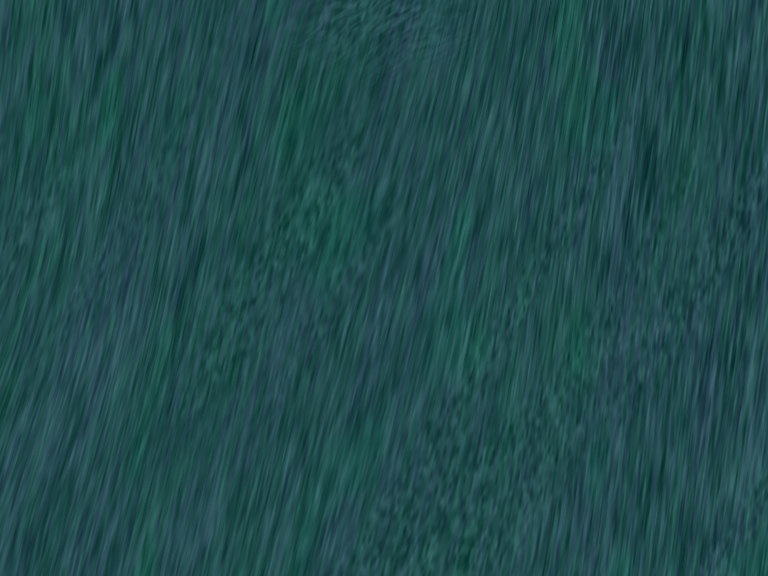
Give the GLSL for this texture, as a Shadertoy shader.

```glsl
// Dark teal brushed fibres: fine, leaning streaks of uneven brightness and tint.
// Layers of staggered column noise follow a gently bent flow, and thin diagonal
// seams plus one ruffled patch break it up with shorter strokes.

const vec3 BASE_TEAL    = vec3(0.134, 0.292, 0.302);
const vec3 LIGHT_SHIFT  = vec3(0.245, 0.290, 0.295);  // dark to light axis
const vec3 BLUE_SHIFT   = vec3(0.066, -0.018, 0.070); // green to blue axis
const vec3 GREEN_ACCENT = vec3(-0.032, 0.036, -0.012);
const float LEAN        = 0.23;   // sideways drift per unit of height
const float BEND        = 0.060;  // strength of the flow's wander
const float CONTRAST    = 0.96;
const vec2 HAIR_FIBRE   = vec2(370.0, 38.0); // streaks per unit across, along
const vec2 FINE_FIBRE   = vec2(300.0, 22.0);
const vec2 MAIN_FIBRE   = vec2(200.0, 18.0);
const vec2 BROAD_FIBRE  = vec2(95.0, 9.0);
const vec2 SHORT_STROKE = vec2(240.0, 64.0);
const vec2 RUFFLE_CENTRE = vec2(0.62, 0.98);

float hash(vec2 p) {
    vec3 q = fract(p.xyx * 0.1031);
    q += dot(q, q.yzx + 33.33);
    return fract((q.x + q.y) * q.z);
}

float valueNoise(vec2 p) {
    vec2 cell = floor(p), f = fract(p);
    f = f * f * (3.0 - 2.0 * f);
    float low = mix(hash(cell), hash(cell + vec2(1, 0)), f.x);
    float high = mix(hash(cell + vec2(0, 1)), hash(cell + vec2(1, 1)), f.x);
    return mix(low, high, f.y);
}

// Noise along one column; each has its own phase and pace, so ends do not align.
float columnNoise(float column, float along) {
    float vary = hash(vec2(column, 71.0));
    along = along * (0.75 + 0.5 * fract(vary * 7.0)) + 17.0 * vary;
    float cell = floor(along);
    float f = smoothstep(0.0, 1.0, along - cell);
    return mix(hash(vec2(column, cell)), hash(vec2(column, cell + 1.0)), f);
}

// Streaks from -0.5 to 0.5, smoothly joined across columns.
float streaks(vec2 flow, vec2 scale, float seed) {
    vec2 p = flow * scale + seed;
    float column = floor(p.x);
    float f = smoothstep(0.0, 1.0, p.x - column);
    return mix(columnNoise(column, p.y), columnNoise(column + 1.0, p.y), f) - 0.5;
}

void mainImage(out vec4 fragColor, in vec2 fragCoord) {
    vec2 p = fragCoord / iResolution.y;

    // Flow coordinates: x across the fibres, y along them, steeper to the right
    float wander = valueNoise(p * vec2(2.2, 1.7) + 4.0) - 0.5;
    float rightSide = smoothstep(0.7, 1.2, p.x);
    vec2 flow = vec2(p.x - LEAN * p.y + BEND * wander + 0.10 * rightSide * p.y, p.y);

    // Long fibres in four widths
    float fibre = 0.20 * streaks(flow, HAIR_FIBRE, 620.0)
                + 0.34 * streaks(flow, FINE_FIBRE, 40.0)
                + 0.38 * streaks(flow, MAIN_FIBRE, 90.0)
                + 0.20 * streaks(flow, BROAD_FIBRE, 160.0);

    // Short strokes in thin diagonal seams, more of them lower down
    vec2 seamSpace = vec2(p.x - 0.6 * p.y, p.y);
    float seam = valueNoise(seamSpace * vec2(13.0, 1.8) + 21.0);
    seam = smoothstep(0.62, 0.92, seam + 0.14 * (1.0 - p.y));
    float stroke = 0.66 * streaks(flow, SHORT_STROKE, 220.0)
                 + 0.42 * streaks(flow, vec2(130.0, 32.0), 300.0);
    float tone = mix(fibre, stroke, 0.7 * seam);

    // Ruffled patch with broken strokes lying more sideways
    vec2 away = (p - RUFFLE_CENTRE) / vec2(0.24, 0.18);
    float ruffle = 1.0 - smoothstep(0.1, 1.0, length(away) + 0.6 * wander);
    vec2 curled = vec2(p.y - 0.8 * p.x, p.x + 0.8 * p.y);
    curled.x += 0.035 * valueNoise(p * 18.0);
    float ruffleTone = 0.60 * streaks(curled, vec2(180.0, 55.0), 380.0)
                     + 0.45 * streaks(flow, SHORT_STROKE, 700.0);
    tone = mix(tone, ruffleTone, 0.75 * ruffle);

    // Broad light and dark areas, with stronger marks on the right
    float cloud = valueNoise(flow * vec2(7.0, 2.5) + 50.0) - 0.5;
    tone *= CONTRAST * (0.93 + 0.16 * rightSide);
    tone += 0.055 * cloud + 0.03 * (0.5 - p.y) + 0.015 * ruffle;

    // Sparse deep gaps and pale hairs
    float accent = streaks(flow, vec2(280.0, 21.0), 450.0);
    tone -= 0.09 * smoothstep(0.34, 0.48, accent);
    tone += 0.10 * smoothstep(0.34, 0.48, -accent);

    // Tint drifts in long patches and from fibre to fibre
    float patchTint = valueNoise(flow * vec2(12.0, 2.6) + 130.0) - 0.5;
    float fibreTint = streaks(flow, vec2(130.0, 12.0), 520.0);
    float tint = 0.40 * patchTint + 0.55 * fibreTint + 0.12 * ruffle;
    float green = smoothstep(0.70, 0.95, valueNoise(flow * vec2(15.0, 5.0) + 190.0));
    green *= 0.3 + 0.7 * smoothstep(-0.2, 0.3, fibreTint);

    vec3 colour = BASE_TEAL + LIGHT_SHIFT * tone + BLUE_SHIFT * tint
                + GREEN_ACCENT * green;
    fragColor = vec4(clamp(colour, 0.0, 1.0), 1.0);
}
```
